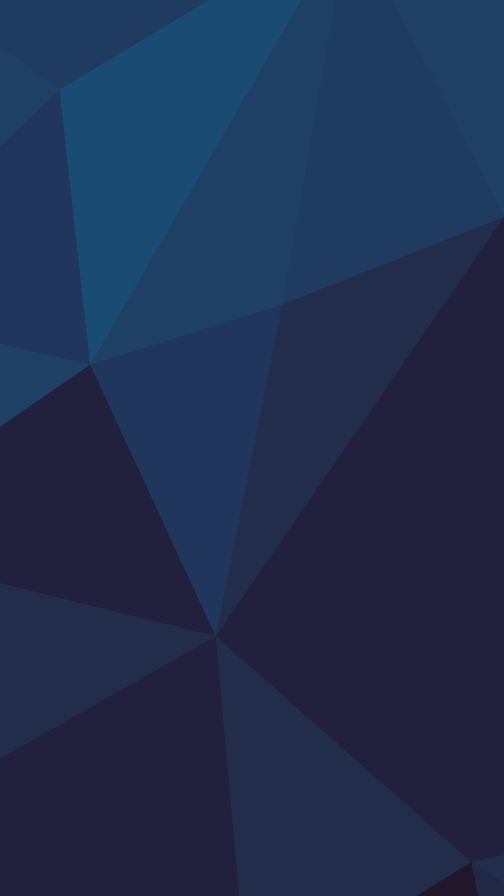
A WebGL 1 fragment shader for this background:

```glsl
precision highp float;
// Low-poly background: large flat triangles in navy and teal blues.

uniform vec2 u_resolution;

#define NIGHT  vec3(0.130, 0.130, 0.240)
#define EMBER  vec3(0.130, 0.090, 0.170)
#define SLATE  vec3(0.130, 0.178, 0.290)
#define INDIGO vec3(0.128, 0.212, 0.360)
#define DENIM  vec3(0.126, 0.232, 0.376)
#define STEEL  vec3(0.118, 0.250, 0.392)
#define TEAL   vec3(0.102, 0.298, 0.450)
#define EDGE_SOFTNESS 1.0

// Signed distance to the line a-b, in pixels, positive on its left
float lineDistance(vec2 p, vec2 a, vec2 b) {
  vec2 along = normalize((b - a) * u_resolution);
  vec2 offset = (p - a) * u_resolution;
  return along.x * offset.y - along.y * offset.x;
}

// Colour weighted by coverage; linear ramps let shared edges sum to one
vec4 facet(vec2 p, vec2 a, vec2 b, vec2 c, vec3 colour) {
  float winding = sign(lineDistance(c, a, b));
  float inside = min(winding * lineDistance(p, a, b),
                 min(winding * lineDistance(p, b, c),
                     winding * lineDistance(p, c, a)));
  float coverage = clamp(inside / EDGE_SOFTNESS + 0.5, 0.0, 1.0);
  return vec4(colour, 1.0) * coverage;
}

void main() {
  vec2 p = gl_FragCoord.xy / u_resolution;

  // Mesh corners on the canvas
  vec2 upperLeft = vec2(0.118, 0.900);
  vec2 midLeft   = vec2(0.179, 0.593);
  vec2 centre    = vec2(0.560, 0.660);
  vec2 lowerHub  = vec2(0.428, 0.290);
  vec2 rightRim  = vec2(1.000, 0.758);
  vec2 lowRight  = vec2(0.935, 0.038);

  // Mesh corners beyond the canvas
  vec2 topHub    = vec2(0.694, 1.094);
  vec2 topLeft   = vec2(-0.354, 1.092);
  vec2 topRight  = vec2(1.300, 1.100);
  vec2 leftHigh  = vec2(-0.326, 0.659);
  vec2 leftMid   = vec2(-0.333, 0.395);
  vec2 leftLow   = vec2(-0.333, 0.047);
  vec2 bottomHub = vec2(0.493, -0.116);
  vec2 bottomEnd = vec2(0.991, -0.113);
  vec2 rightHigh = vec2(1.194, 0.069);
  vec2 rightLow  = vec2(1.194, -0.051);

  // Upper facets
  vec4 mesh = facet(p, upperLeft, topHub, topLeft, DENIM);
  mesh += facet(p, upperLeft, topLeft, leftHigh, STEEL);
  mesh += facet(p, upperLeft, leftHigh, midLeft, INDIGO);
  mesh += facet(p, upperLeft, midLeft, topHub, TEAL);
  mesh += facet(p, midLeft, centre, topHub, STEEL);
  mesh += facet(p, centre, rightRim, topHub, DENIM);
  mesh += facet(p, rightRim, topRight, topHub, STEEL);

  // Middle facets
  mesh += facet(p, midLeft, leftHigh, leftMid, STEEL);
  mesh += facet(p, midLeft, lowerHub, centre, INDIGO);
  mesh += facet(p, centre, lowerHub, rightRim, SLATE);

  // Lower facets
  mesh += facet(p, lowerHub, leftMid, leftLow, SLATE);
  mesh += facet(p, lowerHub, bottomHub, lowRight, SLATE);
  mesh += facet(p, lowRight, bottomHub, bottomEnd, EMBER);
  mesh += facet(p, lowRight, rightHigh, rightLow, SLATE);
  mesh += facet(p, lowRight, rightLow, bottomEnd, mix(NIGHT, SLATE, 0.6));

  // Night shows wherever the mesh leaves a gap
  vec3 colour = mesh.rgb / max(mesh.a, 1.0) + NIGHT * max(1.0 - mesh.a, 0.0);
  gl_FragColor = vec4(colour, 1.0);
}
```
